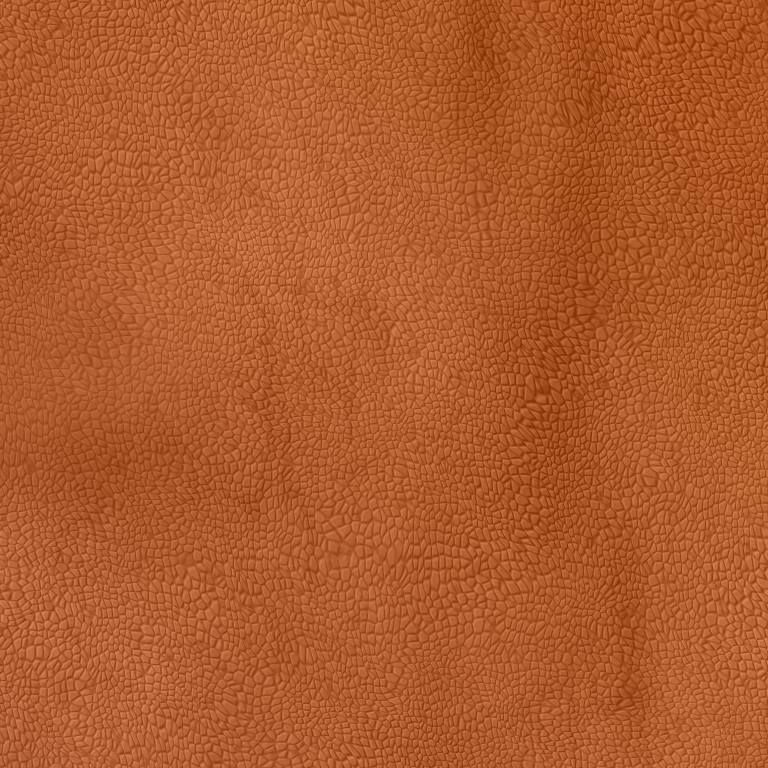
This texture is drawn by a Shadertoy shader. Its source:

```glsl
// Tan pebbled leather with soft folds, fine creases and light from the upper left.

const vec3 SHADOW_TAN = vec3(0.605, 0.275, 0.098);
const vec3 LIGHT_TAN = vec3(0.785, 0.455, 0.272);
const vec2 GRAIN_COUNT = vec2(112.0, 90.0);
const vec2 LIGHT_STEP = vec2(-0.20, 0.17);

vec2 hash2(vec2 p) {
    vec3 q = fract(vec3(p.xyx) * vec3(0.1031, 0.1030, 0.0973));
    q += dot(q, q.yzx + 33.33);
    return fract((q.xx + q.yz) * q.zy);
}

float valueNoise(vec2 p) {
    vec2 cell = floor(p);
    vec2 f = fract(p);
    f = f * f * (3.0 - 2.0 * f);
    float low = mix(hash2(cell).x, hash2(cell + vec2(1, 0)).x, f.x);
    float high = mix(hash2(cell + vec2(0, 1)).x, hash2(cell + vec2(1, 1)).x, f.x);
    return mix(low, high, f.y);
}

float fbm(vec2 p) {
    float sum = 0.0;
    float weight = 0.5;
    for (int i = 0; i < 4; i++) {
        sum += weight * valueNoise(p);
        p = mat2(0.8, 0.6, -0.6, 0.8) * p * 2.03 + 7.1;
        weight *= 0.5;
    }
    return sum / 0.9375;
}

// Pebble profile: x = height above the groove, y = random value of the pebble.
vec2 pebble(vec2 p) {
    vec2 cell = floor(p);
    float nearest = 9.0;
    float second = 9.0;
    float id = 0.0;
    for (int y = -1; y <= 1; y++) {
        for (int x = -1; x <= 1; x++) {
            vec2 site = cell + vec2(x, y);
            vec2 jitter = hash2(site);
            float d = length(site + 0.08 + 0.84 * jitter - p);
            if (d < nearest) {
                second = nearest;
                nearest = d;
                id = jitter.x;
            } else {
                second = min(second, d);
            }
        }
    }
    return vec2(smoothstep(-0.04, 0.42, second - nearest), id);
}

// Long wandering crease lines, 1 on the line and 0 away from it.
float crease(vec2 p, float width) {
    float ridge = abs(valueNoise(p) - 0.5);
    return 1.0 - smoothstep(0.0, width, ridge);
}

float softSpot(vec2 p, vec2 center, vec2 radius) {
    vec2 d = (p - center) / radius;
    return exp(-dot(d, d));
}

// Broad light and shade from the folds of the hide.
float foldTone(vec2 uv) {
    float sway = 0.03 * (fbm(uv * 4.0) - 0.5);
    vec2 p = uv + vec2(sway, sway);
    float tone = 0.75 * (fbm(uv * vec2(4.0, 3.0) + 3.0) - 0.5);
    tone += 0.16 * softSpot(p, vec2(0.05, 0.20), vec2(0.25, 0.20));
    tone += 0.12 * softSpot(p, vec2(0.42, 0.78), vec2(0.22, 0.30));
    tone += 0.10 * softSpot(p, vec2(0.92, 0.60), vec2(0.10, 0.25));
    tone -= 0.26 * softSpot(p, vec2(0.63, 0.98), vec2(0.035, 0.28));
    tone -= 0.24 * softSpot(p, vec2(0.76, 0.92), vec2(0.04, 0.24));
    tone -= 0.20 * softSpot(p, vec2(0.72, 0.48), vec2(0.06, 0.25));
    tone -= 0.26 * softSpot(p, vec2(0.82, 0.15), vec2(0.022, 0.16));
    tone -= 0.34 * softSpot(p, vec2(0.10, 0.40), vec2(0.16, 0.07));
    tone -= 0.16 * softSpot(p, vec2(0.13, 0.57), vec2(0.05, 0.05));
    return tone;
}

void mainImage(out vec4 fragColor, in vec2 fragCoord) {
    vec2 uv = fragCoord / iResolution.xy;

    // Bend the grain so its direction drifts across the hide.
    vec2 bend = vec2(fbm(uv * 5.0 + 1.7), fbm(uv * 5.0 + 9.2)) - 0.5;
    vec2 hide = uv + 0.09 * bend;
    vec2 grainPos = hide * GRAIN_COUNT;
    grainPos.x += 0.22 * grainPos.y;

    // Slope toward the light, groove depth and pebble variation.
    vec2 grain = pebble(grainPos);
    float slope = grain.x - pebble(grainPos + LIGHT_STEP).x;
    float relief = 0.44 * slope + 0.36 * (grain.x - 0.68) + 0.16 * (grain.y - 0.5);
    float worn = softSpot(uv, vec2(0.10, 0.50), vec2(0.22, 0.16));
    relief *= (0.8 + 0.5 * fbm(uv * 6.0 + 4.0)) * (1.0 - 0.5 * worn);

    // Sparse creases that mostly run up the hide.
    float patches = smoothstep(0.42, 0.65, fbm(uv * 5.0 + 15.0));
    float lines = crease(hide * vec2(34.0, 7.0) + 5.0, 0.07);
    lines += 0.6 * crease(vec2(hide.x + 0.6 * hide.y, hide.y) * vec2(30.0, 9.0), 0.06);

    float speckle = valueNoise(uv * 300.0) - 0.5;
    float tone = 0.51 + foldTone(uv) + relief - 0.17 * patches * lines + 0.14 * speckle;
    vec3 color = mix(SHADOW_TAN, LIGHT_TAN, clamp(tone, -0.4, 1.35));

    // Paler rose at the lower left, richer orange at the upper right.
    float warmth = clamp(0.5 * (uv.x + uv.y), 0.0, 1.0) - 0.5;
    color += warmth * vec3(0.01, -0.005, -0.05);
    fragColor = vec4(color, 1.0);
}
```
